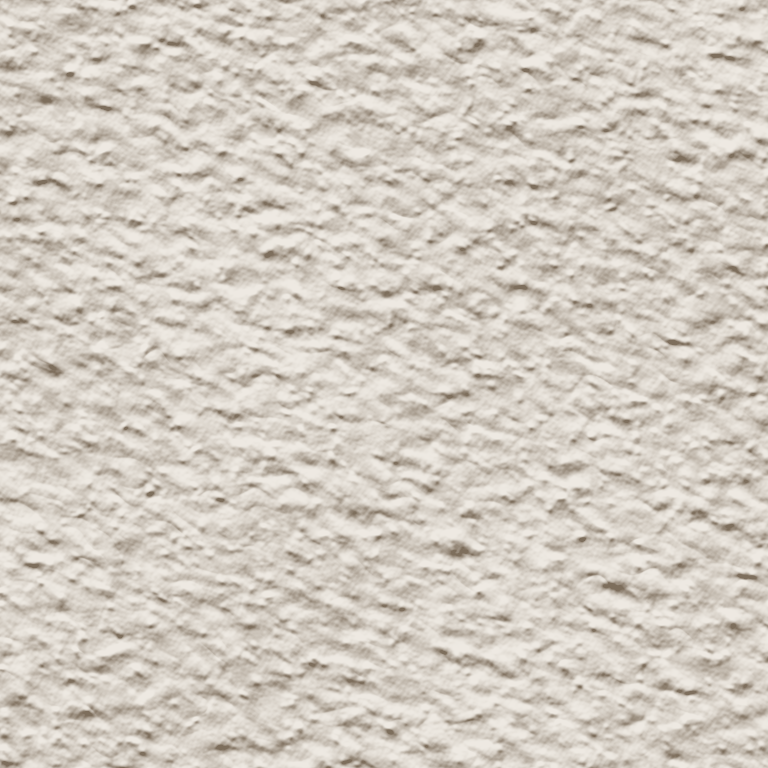
Write a WebGL 2 fragment shader that draws this texture.

```glsl
#version 300 es
precision highp float;

// Rough cream stucco lit from above. A height field of warped gradient
// noise, rounded lumps and small scattered knobs is differentiated along
// the light direction; slope and depth then pick a tone from shade to cream.

uniform vec2 u_resolution;
out vec4 fragColor;

// Integer hash: two random values in 0..1 per cell.
vec2 hash2(vec2 cell, uint seed) {
    uvec2 v = uvec2(ivec2(cell)) * 1664525u + 1013904223u + seed * 747796405u;
    v.x += v.y * 1664525u;
    v.y += v.x * 1664525u;
    v ^= v >> 16u;
    v.x += v.y * 1664525u;
    v.y += v.x * 1664525u;
    v ^= v >> 16u;
    return vec2(v & 65535u) / 65535.0;
}

float cornerSlope(vec2 cell, vec2 offset, vec2 f, uint seed) {
    return dot(hash2(cell + offset, seed) * 2.0 - 1.0, f - offset);
}

float gradientNoise(vec2 p, uint seed) {
    vec2 cell = floor(p), f = fract(p);
    vec2 w = f * f * (3.0 - 2.0 * f);
    float low = mix(cornerSlope(cell, vec2(0, 0), f, seed),
                    cornerSlope(cell, vec2(1, 0), f, seed), w.x);
    float high = mix(cornerSlope(cell, vec2(0, 1), f, seed),
                     cornerSlope(cell, vec2(1, 1), f, seed), w.x);
    return mix(low, high, w.y);
}

// Round knobs of random height, one per jittered cell.
float knobs(vec2 p, uint seed) {
    vec2 cell = floor(p);
    float sum = 0.0;
    for (int j = -1; j <= 1; j++) {
        for (int i = -1; i <= 1; i++) {
            vec2 c = cell + vec2(i, j);
            vec2 d = p - c - hash2(c, seed);
            float size = hash2(c, seed + 1u).x;
            sum += size * size * exp(-6.0 * dot(d, d));
        }
    }
    return sum;
}

float height(vec2 p) {
    // Lean the long axis of the lumps down to the right and bend it.
    vec2 q = vec2(p.x, p.y + 0.22 * p.x);
    q += 0.008 * vec2(gradientNoise(p * 31.0, 1u), gradientNoise(p * 31.0, 2u));

    float h = 0.0268 * gradientNoise(q * vec2(22.0, 36.0), 3u);
    h += 0.0236 * gradientNoise(q * vec2(37.0, 50.0) + 7.3, 4u);

    // Rounded lumps divided by narrow creases.
    float lump = gradientNoise(q * vec2(28.0, 42.0) + 3.7, 5u);
    h += 0.021 * sqrt(lump * lump + 0.003);

    h += 0.0134 * knobs(q * vec2(74.0, 82.0), 6u);
    h += 0.0025 * gradientNoise(mat2(0.8, 0.6, -0.6, 0.8) * p * 190.0, 8u);
    return h;
}

void main() {
    vec2 p = gl_FragCoord.xy / min(u_resolution.x, u_resolution.y);

    // Light: faces tilted up and slightly left are bright.
    vec2 toLight = vec2(-0.26, 0.966) * 0.001;
    float below = height(p - toLight);
    float above = height(p + toLight);
    float light = (below - above) / 0.002;

    // Hollows receive less light; broad patches vary a little.
    light += 35.0 * (0.5 * (below + above) - 0.0055);
    light += 0.6 * gradientNoise(p * 3.0 + 0.4, 9u);
    light = clamp(light * 0.96, -2.7, 2.2);

    // Soft shoulder in the lights, deeper falloff in the shadows.
    float red = 0.843 + 0.081 * light - 0.0184 * light * light;
    float tone = (red - 0.60) / 0.31;
    vec3 color = mix(vec3(0.60, 0.55, 0.49), vec3(0.91, 0.89, 0.86), tone);
    fragColor = vec4(color, 1.0);
}
```
